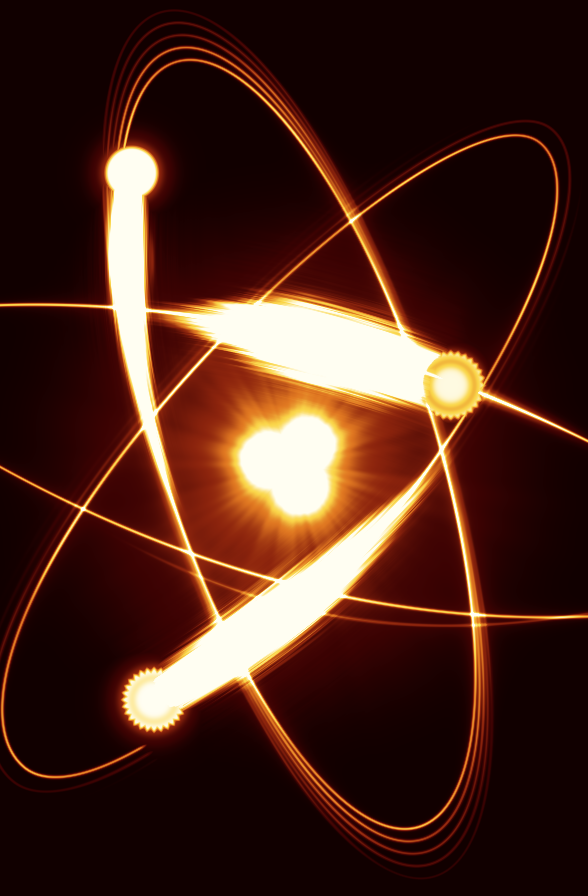
Write a Shadertoy shader that draws this background.

```glsl
// Glowing atom: fiery nucleus, looping light orbits and three comet-like electrons on dark red.

// Positions and sizes are in canvas heights, origin at the lower left.
const vec2 NUCLEUS = vec2(0.326, 0.482);
const float CORE_RADIUS = 0.025;
const float BACK_HEAT = 0.22;
const float BACK_SIZE = 0.36;
const float GLOW_HEAT = 0.75;
const float GLOW_SIZE = 0.085;
const float LINE_WIDTH = 0.0019;
const int STRANDS = 5;

// Fire palette, from cold to hot
const vec3 BLACK = vec3(0.012, 0.0, 0.0);
const vec3 EMBER = vec3(0.07, 0.0, 0.0);
const vec3 CRIMSON = vec3(0.24, 0.01, 0.01);
const vec3 RUST = vec3(0.55, 0.14, 0.05);
const vec3 ORANGE = vec3(0.88, 0.47, 0.13);
const vec3 GOLD = vec3(0.98, 0.84, 0.29);
const vec3 WHITE_HOT = vec3(1.0, 0.995, 0.95);

float hash(vec2 p) {
    return fract(sin(dot(p, vec2(127.1, 311.7))) * 43758.5453);
}

float noise(vec2 p) {
    vec2 i = floor(p), f = fract(p);
    f = f * f * (3.0 - 2.0 * f);
    return mix(mix(hash(i), hash(i + vec2(1, 0)), f.x),
               mix(hash(i + vec2(0, 1)), hash(i + vec2(1, 1)), f.x), f.y);
}

vec3 firePalette(float heat) {
    vec3 c = mix(BLACK, EMBER, smoothstep(0.0, 0.12, heat));
    c = mix(c, CRIMSON, smoothstep(0.1, 0.25, heat));
    c = mix(c, RUST, smoothstep(0.23, 0.45, heat));
    c = mix(c, ORANGE, smoothstep(0.42, 0.65, heat));
    c = mix(c, GOLD, smoothstep(0.62, 0.83, heat));
    return mix(c, WHITE_HOT, smoothstep(0.8, 1.05, heat));
}

// Thin filament with a soft halo
float filament(float d) {
    float w = max(LINE_WIDTH, 0.8 / iResolution.y);
    return exp(-d * d / (w * w)) + 0.16 * exp(-abs(d) / 0.008);
}

float ellipseDistance(vec2 q, vec2 r) {
    float k = length(q / r);
    return k * (k - 1.0) / max(length(q / (r * r)), 0.001);
}

// Nested ellipses that part towards the ends of the long axis
float orbit(vec2 q, vec2 radii, vec2 spread, float fade) {
    float heat = 0.0, strength = 0.62;
    float ends = smoothstep(0.15, 0.75, abs(q.y) / radii.y);
    for (int i = 0; i < STRANDS; i++) {
        float n = float(i);
        float flicker = 0.55 + 0.7 * noise(q * 9.0 + n * 17.3);
        float visible = i == 0 ? 1.0 : mix(0.35, 1.0, ends);
        heat += strength * flicker * visible * filament(ellipseDistance(q, radii + spread * n));
        strength *= fade;
    }
    return heat;
}

vec2 orbitFrame(vec2 p, vec2 center, vec2 axis) {
    return vec2(dot(p - center, vec2(axis.y, -axis.x)), dot(p - center, axis));
}

// Curved streaky trail running from head (s = 0) to tail (s = 1)
float trail(vec2 p, vec2 head, vec2 tail, float bend, float width, float hotEnd) {
    vec2 axis = normalize(tail - head);
    float s = dot(p - head, axis) / length(tail - head);
    float d = dot(p - head, vec2(-axis.y, axis.x)) - bend * 4.0 * s * (1.0 - s);
    float cooling = smoothstep(hotEnd, 1.0, s);
    float w = width * mix(0.72, 1.0, smoothstep(0.0, 0.3, s)) * mix(1.0, 0.3, cooling);
    float streak = noise(vec2(d * 380.0, s * 4.0)) * 0.65 + noise(vec2(d * 900.0, s * 7.0)) * 0.35;
    w *= 0.85 + 0.3 * streak;
    float body = exp(-pow(abs(d) / w, 4.0)) + 0.18 * exp(-abs(d) / w);
    float ends = smoothstep(-0.03, 0.05, s) * (1.0 - smoothstep(0.8, 1.08, s));
    return body * ends * mix(1.25, 0.5, cooling) * mix(1.0, 0.45 + streak, 0.25 + 0.75 * cooling);
}

// Glowing disc with a scalloped rim and an optional darker ring
float electron(vec2 p, vec2 center, float radius, float scallop, float ring) {
    vec2 q = p - center;
    float r = length(q);
    float rim = radius * (1.0 + scallop * cos(28.0 * atan(q.y, q.x + 1e-5)));
    float disc = 1.0 - smoothstep(rim - 0.004, rim + 0.003, r);
    float band = exp(-pow((r - 0.72 * radius) / (0.2 * radius), 2.0));
    return disc * (0.95 - ring * band) + 0.4 * exp(-max(r - radius, 0.0) / 0.013) * (1.0 - disc);
}

void mainImage(out vec4 fragColor, in vec2 fragCoord) {
    vec2 p = fragCoord / iResolution.y;
    vec2 q = p - NUCLEUS;
    float r = length(q);

    // Background and nucleus glow with rays
    float heat = BACK_HEAT * exp(-r * r / (BACK_SIZE * BACK_SIZE));
    vec2 dir = q / max(r, 0.001);
    float rays = 0.72 + 0.35 * noise(dir * 5.0 + 9.0) + 0.25 * noise(dir * 13.0 + 31.0);
    heat += GLOW_HEAT * exp(-r / GLOW_SIZE) * mix(1.0, rays, smoothstep(0.02, 0.08, r));
    float core = 0.0;
    for (int i = 0; i < 3; i++) {
        float a = 0.88 + 2.0944 * float(i);
        float d = length(q - 0.029 * vec2(cos(a), sin(a)));
        core = max(core, exp(-max(d - CORE_RADIUS, 0.0) / 0.012));
    }
    heat += 0.55 * core;

    // Steep orbit
    vec2 steep = orbitFrame(p, vec2(0.332, 0.504), vec2(-0.304, 0.953));
    heat += orbit(steep, vec2(0.152, 0.448), vec2(0.0022, 0.0145), 0.72);

    // Diagonal orbit, open beside the lower electron
    vec2 diag = orbitFrame(p, vec2(0.315, 0.492), vec2(0.637, 0.771));
    diag.x *= 1.0 + 0.3 * diag.y * step(diag.x, 0.0);
    float gap = step(0.0, diag.x) * smoothstep(-0.355, -0.34, diag.y) * (1.0 - smoothstep(-0.1, 0.0, diag.y));
    heat += orbit(diag, vec2(0.138, 0.452), vec2(0.008, 0.02), 0.3) * (1.0 - gap);

    // Flat orbit: upper and lower arcs
    float upper = p.y - 0.660 + 0.40 * pow(p.x - 0.039, 2.0);
    float lower = p.y - 0.311 - 0.4485 * pow(p.x - 0.612, 2.0);
    heat += 0.65 * filament(upper) + 0.55 * filament(lower);
    heat += 0.4 * exp(-pow(upper / 0.008, 2.0)) * smoothstep(0.5, 0.54, p.x) * (1.0 - smoothstep(0.54, 0.68, p.x));
    heat += 0.2 * filament(lower + 0.025 * sin(5.0 * p.x)) * smoothstep(0.1, 0.3, p.x);

    // Electrons and their trails
    vec2 headA = vec2(0.147, 0.807), headB = vec2(0.503, 0.570), headC = vec2(0.172, 0.219);
    heat += trail(p, headA, vec2(0.195, 0.440), -0.022, 0.023, 0.1);
    heat += trail(p, headB, vec2(0.169, 0.651), -0.011, 0.040, 0.5);
    heat += trail(p, headC, vec2(0.492, 0.482), -0.017, 0.033, 0.3);
    heat = max(heat, electron(p, headA, 0.029, 0.0, 0.0) + 0.1);
    heat = mix(heat, 0.0, 0.55 * (1.0 - smoothstep(0.03, 0.038, length(p - headB))));
    heat = max(heat, electron(p, headB, 0.037, 0.035, 0.25) + 0.05);
    heat = max(heat, electron(p, headC, 0.034, 0.05, 0.12) + 0.1);

    fragColor = vec4(firePalette(heat), 1.0);
}
```
